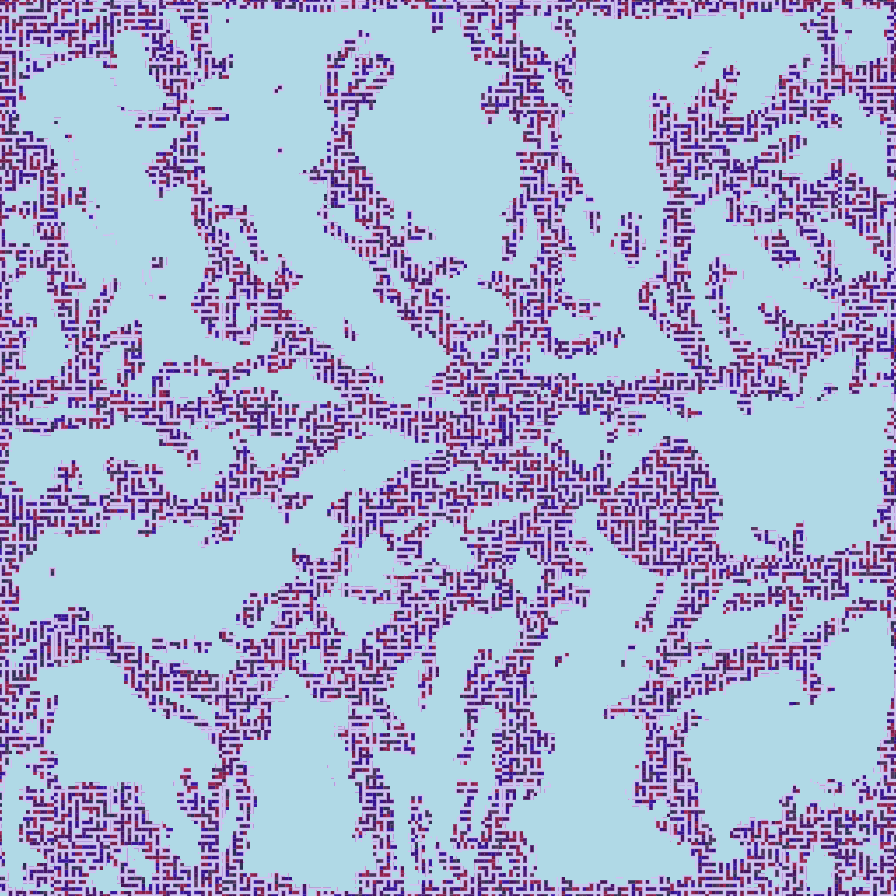
Give the GLSL for this pattern, as a Shadertoy shader.

```glsl
#define TWIG_GRID 128.0      // twig nodes per canvas side, one node every two grains
#define ARM_GRID 5.5         // nodes of the main arms per canvas side
#define BRANCH_GRID 20.0     // nodes of the side branches per canvas side
#define ARM_WIDTH 0.014
#define BRANCH_WIDTH 0.009
#define BRANCH_REACH 0.055   // how far side branches stray from an arm
#define RIM_WIDTH 0.012      // growth along the canvas border
#define WANDER 0.030         // bending of the arms
#define HALO 0.25            // halo around a twig, in node spacings

const vec3 WATER   = vec3(0.69, 0.85, 0.90);
const vec3 LILAC   = vec3(0.82, 0.75, 0.94);
const vec3 PURPLE  = vec3(0.28, 0.10, 0.41);
const vec3 INDIGO  = vec3(0.21, 0.08, 0.56);
const vec3 CRIMSON = vec3(0.52, 0.13, 0.30);
const vec3 SLATE   = vec3(0.25, 0.20, 0.35);

vec2 hash2(vec2 p) {
    vec3 h = fract(vec3(p.xyx) * vec3(0.1031, 0.1030, 0.0973));
    h += dot(h, h.yzx + 33.33);
    return fract((h.xx + h.yz) * h.zy);
}

float gradientNoise(vec2 p) {
    vec2 i = floor(p), f = fract(p);
    vec2 u = f * f * f * (f * (f * 6.0 - 15.0) + 10.0);
    vec4 corner;
    for (int k = 0; k < 4; k++) {
        vec2 o = vec2(k & 1, k >> 1);
        corner[k] = dot(hash2(i + o + 71.0) * 2.0 - 1.0, f - o);
    }
    return mix(mix(corner.x, corner.y, u.x), mix(corner.z, corner.w, u.x), u.y);
}

float segmentDistance(vec2 p, vec2 a, vec2 b) {
    vec2 pa = p - a, ba = b - a;
    return length(pa - ba * clamp(dot(pa, ba) / max(dot(ba, ba), 1e-4), 0.0, 1.0));
}

vec2 jitteredNode(vec2 id, float seed) {
    return id + 0.5 + 0.7 * (hash2(id + seed) - 0.5);
}

// Distance to a tree whose nodes link to a neighbour; a small spread
// aims the links at the canvas centre, a full turn makes them random.
float treeDistance(vec2 p, float grid, float spread, float seed) {
    vec2 q = (p - 0.5) * grid, home = floor(q);
    float d = 9.0;
    for (int y = -1; y <= 1; y++)
    for (int x = -1; x <= 1; x++) {
        vec2 id = home + vec2(x, y);
        vec2 node = jitteredNode(id, seed);
        float angle = atan(-node.y, -node.x) + spread * (hash2(id + seed + 17.0).x - 0.5);
        vec2 parent = id + round(vec2(cos(angle), sin(angle)));
        d = min(d, segmentDistance(q, node, jitteredNode(parent, seed)));
    }
    return d / grid;
}

// Chance that a twig grows at p
float growth(vec2 p) {
    vec2 bend = vec2(gradientNoise(p * 8.0), gradientNoise(p * 8.0 + 40.0));
    vec2 curl = vec2(gradientNoise(p * 26.0 + 9.0), gradientNoise(p * 26.0 + 60.0));
    vec2 w = p + WANDER * (bend + 0.4 * curl);
    float patchiness = gradientNoise(p * 3.5 + 20.0);

    float arm = treeDistance(w, ARM_GRID, 1.3, 137.0);
    float branch = treeDistance(w, BRANCH_GRID, 6.2832, 311.0);
    float reach = BRANCH_REACH * (1.0 + 1.2 * patchiness);

    float onArm = 1.0 - smoothstep(0.6 * ARM_WIDTH, 1.4 * ARM_WIDTH, arm);
    float onBranch = 1.0 - smoothstep(0.5 * BRANCH_WIDTH, 1.5 * BRANCH_WIDTH, branch);
    onBranch *= 1.0 - smoothstep(0.8 * reach, 1.1 * reach, arm);

    vec2 toRim = min(p, 1.0 - p);
    float rim = RIM_WIDTH * (1.0 + 3.0 * gradientNoise(p * 6.0 + 90.0));
    float onRim = 1.0 - smoothstep(0.6 * rim, 1.4 * rim + 1e-3, min(toRim.x, toRim.y));
    return 0.96 * max(max(onArm, onBranch), onRim);
}

// Signed box distance to the nearest living twig, in node spacings
float twigDistance(vec2 q, float chance) {
    vec2 home = floor(q);
    float d = 9.0;
    for (int y = -1; y <= 1; y++)
    for (int x = -1; x <= 1; x++) {
        vec2 id = home + vec2(x, y);
        vec2 h = hash2(id + 503.0);
        if (h.x > chance) continue;
        float turn = floor(h.y * 4.0) * 1.5708;
        vec2 link = round(vec2(cos(turn), sin(turn))) * 0.5;
        vec2 box = abs(q - id - 0.5 - 0.5 * link * 2.0 * 0.5) - 0.25 - 0.5 * abs(link);
        d = min(d, max(box.x, box.y));
    }
    return d;
}

void mainImage(out vec4 fragColor, in vec2 fragCoord) {
    vec2 p = fragCoord / iResolution.xy;
    vec2 q = p * TWIG_GRID;
    vec2 grain = floor(q * 2.0 + 0.5);
    float chance = growth(grain * 0.5 / TWIG_GRID);

    // Shift patches by one grain to hide the lattice
    vec2 shift = floor(hash2(floor((q + 0.25) / 8.0) + 29.0) * 2.0) * 0.5;
    float d = twigDistance(q + shift, chance);

    // Grain colours
    float tone = hash2(floor(grain / 2.0) + 211.0).x;
    vec3 ink = tone < 0.31 ? PURPLE : tone < 0.56 ? INDIGO : tone < 0.81 ? CRIMSON : SLATE;
    ink += (hash2(grain + 57.0).x - 0.5) * (tone < 0.56 ? vec3(0.04, 0.04, 0.20) : vec3(0.22, 0.04, 0.06));

    float soft = 0.6 * TWIG_GRID / iResolution.y;
    vec3 color = mix(LILAC, WATER, smoothstep(HALO - soft, HALO + soft, d));
    color = mix(ink, color, smoothstep(-soft, soft, d));
    fragColor = vec4(color, 1.0);
}
```
